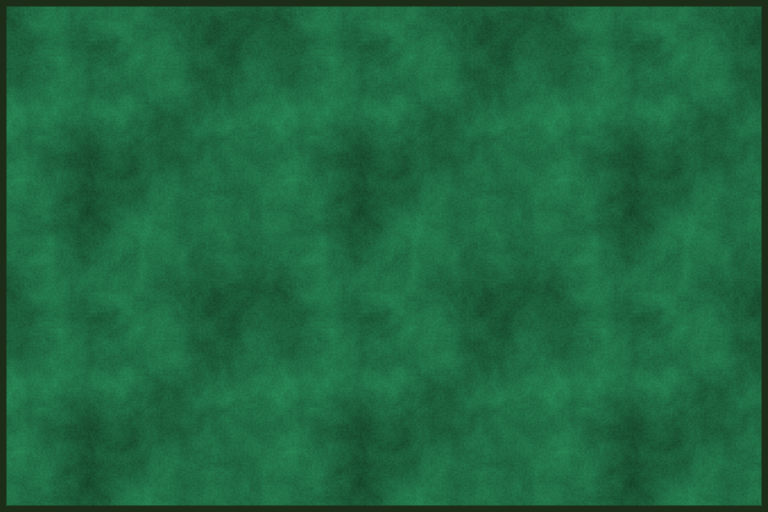
A Shadertoy shader for this texture:

```glsl
// Mottled green felt in a thin dark frame. One square cloudy tile repeats
// across and down: periodic gradient noise in octaves over a few broad waves
// that place the light and dark patches, with a fine fibre grain on top.

// Lengths are in canvas heights.
const float TILE_SIZE    = 0.531;
const vec2  TILE_ORIGIN  = vec2(0.004, 0.0);  // from the upper left corner
const float FRAME_WIDTH  = 0.0127;

const vec3  FRAME_COLOR  = vec3(0.115, 0.180, 0.095);
const vec3  DARK_FELT    = vec3(0.080, 0.270, 0.165);
const vec3  LIGHT_FELT   = vec3(0.160, 0.560, 0.350);

const int   CLOUD_OCTAVES = 6;
const float CLOUD_CELLS   = 4.0;    // cells per tile in the first octave
const float CLOUD_DECAY   = 0.68;
const float CLOUD_GAIN    = 0.34;
const float CLOUD_SEED    = 29.0;
const float WARP_AMOUNT   = 0.04;
const float PATCH_GAIN    = 0.13;
const float COLUMN_GAIN   = 0.045;
const float GRAIN_CELLS   = 120.0;
const float GRAIN_GAIN    = 0.17;

const float TAU = 6.28319;

float hash(vec2 p) {
    vec3 q = fract(p.xyx * 0.1031);
    q += dot(q, q.yzx + 33.33);
    return fract((q.x + q.y) * q.z);
}

// Unit gradient of a lattice corner, wrapped to the period.
vec2 gradient(vec2 cell, float period, float seed) {
    float angle = TAU * hash(mod(cell, period) + seed);
    return vec2(cos(angle), sin(angle));
}

// Gradient noise on the unit tile, with "period" cells per side.
float tileNoise(vec2 uv, float period, float seed) {
    vec2 p = uv * period;
    vec2 i = floor(p), f = p - i;
    vec2 u = f * f * f * (f * (f * 6.0 - 15.0) + 10.0);
    vec2 e = vec2(1.0, 0.0);
    float a = dot(gradient(i, period, seed), f);
    float b = dot(gradient(i + e.xy, period, seed), f - e.xy);
    float c = dot(gradient(i + e.yx, period, seed), f - e.yx);
    float d = dot(gradient(i + e.xx, period, seed), f - e.xx);
    return mix(mix(a, b, u.x), mix(c, d, u.x), u.y);
}

// Octaves of noise, each with twice the cells of the one before.
float clouds(vec2 uv) {
    float sum = 0.0, amplitude = 1.0, cells = CLOUD_CELLS;
    for (int k = 0; k < CLOUD_OCTAVES; k++) {
        sum += amplitude * tileNoise(uv, cells, CLOUD_SEED * float(k + 1));
        amplitude *= CLOUD_DECAY;
        cells *= 2.0;
    }
    return sum;
}

// Broad light and dark areas that alternate along and across the tile.
float patches(vec2 uv) {
    vec2 w = TAU * uv;
    return cos(w.x) * cos(w.y - 0.60 * TAU)
         + sin(w.x) * cos(w.y - 0.20 * TAU);
}

vec3 felt(vec2 uv) {
    vec2 warp = vec2(tileNoise(uv, 6.0, 131.0), tileNoise(uv, 6.0, 173.0));
    vec2 warped = uv + WARP_AMOUNT * warp;
    float shade = 0.5
        + CLOUD_GAIN * clouds(warped)
        + PATCH_GAIN * patches(warped)
        + COLUMN_GAIN * cos(2.0 * TAU * warped.x)
        + GRAIN_GAIN * tileNoise(uv, GRAIN_CELLS, 211.0);
    return mix(DARK_FELT, LIGHT_FELT, clamp(shade, -0.05, 1.05));
}

void mainImage(out vec4 fragColor, in vec2 fragCoord) {
    vec2 p = fragCoord / iResolution.y;
    vec2 canvas = iResolution.xy / iResolution.y;
    float pixel = 1.0 / iResolution.y;

    // Repeating cloth, laid from the upper left corner
    vec2 fromTop = vec2(p.x, 1.0 - p.y);
    vec3 color = felt(fract((fromTop - TILE_ORIGIN) / TILE_SIZE));

    // Frame along the canvas edges
    vec2 edge = min(p, canvas - p);
    float inside = min(edge.x, edge.y) - FRAME_WIDTH;
    color = mix(FRAME_COLOR, color, smoothstep(-0.5 * pixel, 0.5 * pixel, inside));

    fragColor = vec4(color, 1.0);
}
```
